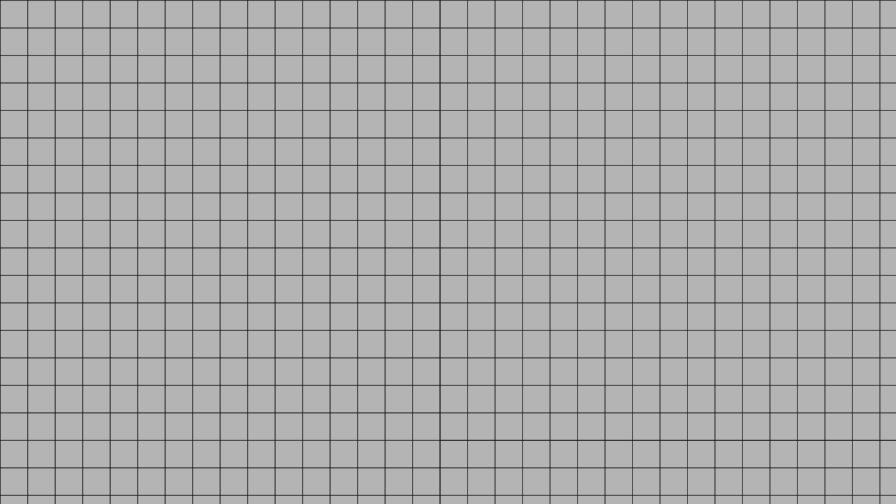
This pattern is drawn by a Shadertoy shader. Its source:

```glsl
const float CELLS_PER_HEIGHT = 18.333;
const float SEAM_INDEX = 16.0;
const float LINE_WIDTH = 0.00148;
const vec2 GRID_OFFSET = vec2(0.0004, 0.001);
const vec3 TILE_COLOR = vec3(0.705);
const vec3 LINE_COLOR = vec3(0.04);

// Share of a filter window that a line covers at the given distance
float lineCoverage(float dist, float width, float window) {
    float lower = max(dist - 0.5 * window, -0.5 * width);
    float upper = min(dist + 0.5 * window, 0.5 * width);
    return max(upper - lower, 0.0) / window;
}

// Evenly spaced lines along one axis, with one heavier seam
float gridLines(float coord, float cellSize, float width, float seamScale, float window) {
    float index = floor(coord / cellSize + 0.5);
    float dist = coord - index * cellSize;
    float seam = 1.0 - step(0.5, abs(index - SEAM_INDEX));
    return lineCoverage(dist, width * mix(1.0, seamScale, seam), window);
}

void mainImage(out vec4 fragColor, in vec2 fragCoord) {
    // Height units, measured from the top left
    vec2 position = vec2(fragCoord.x, iResolution.y - fragCoord.y) / iResolution.y;
    vec2 gridPosition = position - GRID_OFFSET;
    float cellSize = 1.0 / CELLS_PER_HEIGHT;
    float window = 1.3 / iResolution.y;

    // Slightly finer lines in the right panel, with a stronger horizontal seam
    float rightPanel = step(SEAM_INDEX * cellSize, gridPosition.x);
    float width = LINE_WIDTH * mix(1.03, 0.97, rightPanel);
    float horizontalSeam = mix(1.0, 1.3, rightPanel);

    float vertical = gridLines(gridPosition.x, cellSize, width, 1.4, window);
    float horizontal = gridLines(gridPosition.y, cellSize, width, horizontalSeam, window);
    float ink = 1.0 - (1.0 - vertical) * (1.0 - horizontal);

    fragColor = vec4(mix(TILE_COLOR, LINE_COLOR, ink), 1.0);
}
```
